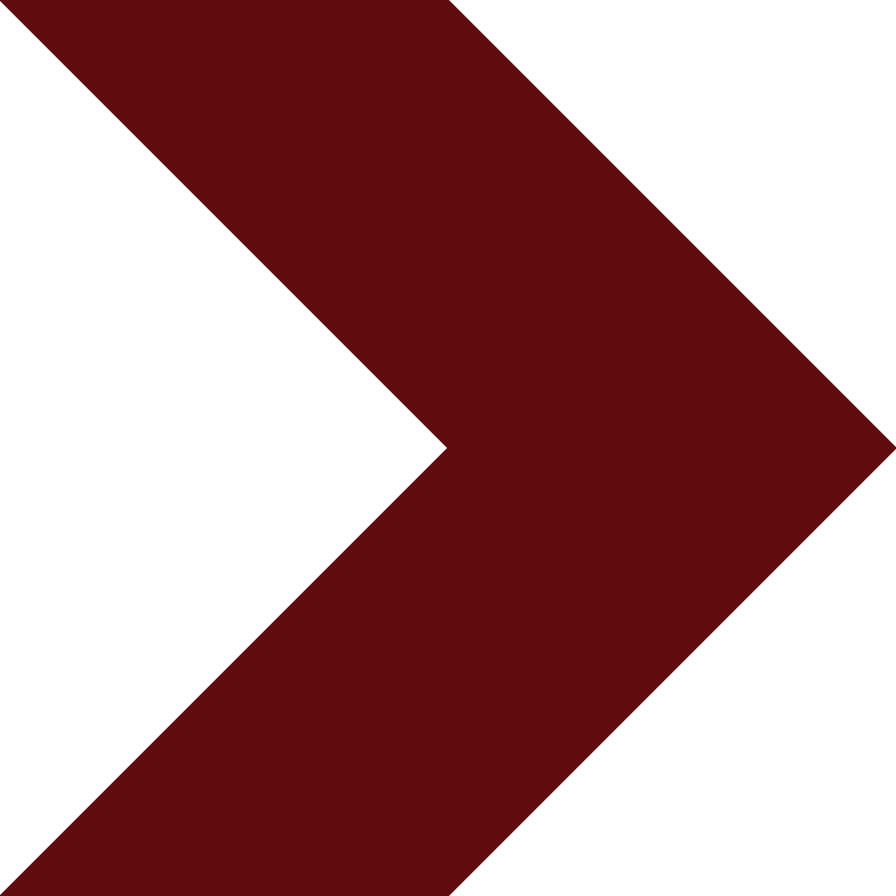
Reproduce this background procedurally as a Shadertoy shader.

```glsl
// A dark red chevron pointing right on a white ground.
// Folding the canvas about its horizontal midline turns both arms into
// one diagonal band, whose signed distance gives smooth edges.

#define CHEVRON_RED vec3(0.374, 0.039, 0.049)
#define GROUND_WHITE vec3(1.0)
#define INNER_TIP 0.499   // x of the notch on the midline
#define OUTER_TIP 1.001   // x of the point on the midline

// Signed distance to the band between the two tips, negative inside.
float chevronDistance(vec2 p) {
    float reach = p.x + abs(p.y - 0.5);
    float middle = 0.5 * (INNER_TIP + OUTER_TIP);
    float halfWidth = 0.5 * (OUTER_TIP - INNER_TIP);
    return (abs(reach - middle) - halfWidth) * inversesqrt(2.0);
}

void mainImage(out vec4 fragColor, in vec2 fragCoord) {
    vec2 uv = fragCoord / iResolution.xy;
    float pixel = 1.0 / min(iResolution.x, iResolution.y);

    // Blend across one pixel at the edges
    float coverage = clamp(0.5 - chevronDistance(uv) / pixel, 0.0, 1.0);
    fragColor = vec4(mix(GROUND_WHITE, CHEVRON_RED, coverage), 1.0);
}
```
